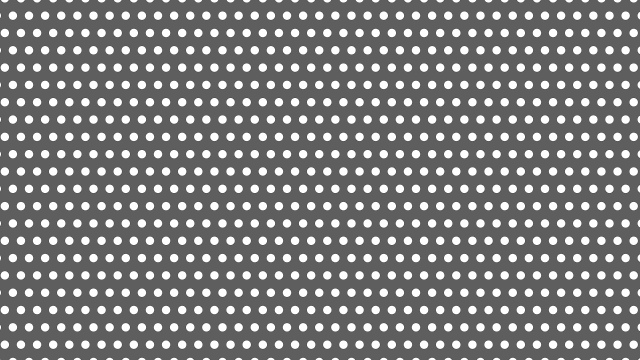
Give the GLSL for this pattern, as a WebGL 1 fragment shader.

```glsl
precision highp float;
// Staggered rows of white dots with a hairline dark rim on flat grey.

uniform vec2 u_resolution;

// Lengths are fractions of the canvas height.
#define CELL vec2(0.04479, 0.0481)
#define FIRST_DOT vec2(0.0134, 0.0426)
#define DOT_RADIUS 0.0118
#define RIM_WIDTH 0.0009
#define GROUND_COLOR vec3(0.37)
#define RIM_COLOR vec3(0.22)
#define DOT_COLOR vec3(0.995)

// Distance to the centre of the nearest dot; odd rows shift by half a cell.
float dotDistance(vec2 p) {
  vec2 grid = (p - FIRST_DOT) / CELL;
  float row = floor(grid.y + 0.5);
  grid.x += 0.5 * mod(row, 2.0);
  vec2 local = fract(grid + 0.5) - 0.5;
  return length(local * CELL);
}

// Antialiased disc coverage, one pixel wide at the edge.
float disc(float dist, float radius, float pixel) {
  return clamp((radius - dist) / pixel + 0.5, 0.0, 1.0);
}

void main() {
  float pixel = 1.0 / u_resolution.y;
  float dist = dotDistance(gl_FragCoord.xy * pixel);

  // Ground, then rim, then dot
  vec3 color = mix(GROUND_COLOR, RIM_COLOR, disc(dist, DOT_RADIUS + RIM_WIDTH, pixel));
  color = mix(color, DOT_COLOR, disc(dist, DOT_RADIUS, pixel));
  gl_FragColor = vec4(color, 1.0);
}
```
